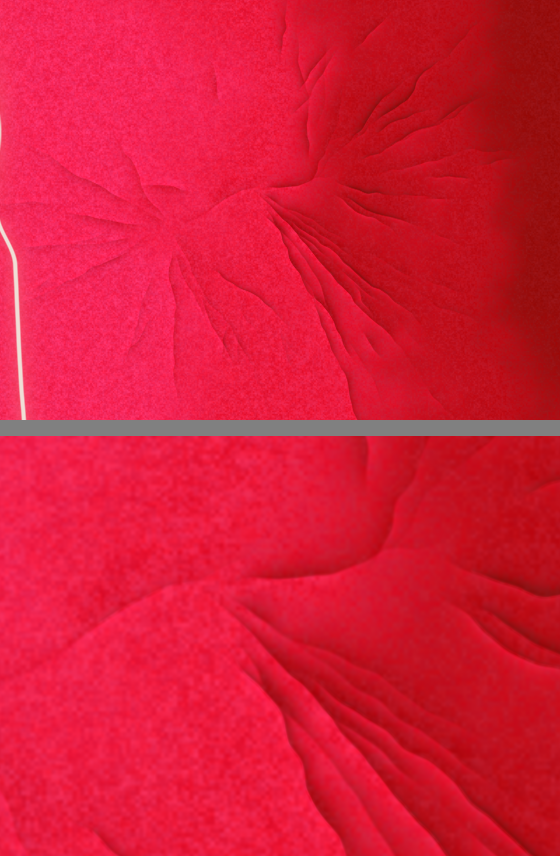
Top: the whole. Bottom: its middle third, enlarged.
This texture is drawn by a Shadertoy shader. Its source:

```glsl
// Creased red cotton cloth, lit from the left, with a pale hem along the left edge.

// Cloth colours from the lit side to the shaded side
const vec3 PINK    = vec3(0.965, 0.150, 0.350);
const vec3 RED     = vec3(0.925, 0.108, 0.250);
const vec3 CRIMSON = vec3(0.745, 0.058, 0.110);
const vec3 MAROON  = vec3(0.592, 0.055, 0.058);
const vec3 BLUSH   = vec3(0.960, 0.330, 0.430);
const vec3 HEM     = vec3(0.940, 0.870, 0.840);

const float SHADE_SLOPE  = 0.95;   // darkening from left to right
const float SHADE_START  = -0.25;
const float SHADE_TILT   = 0.16;   // extra shade towards the top
const float MOTTLE       = 0.50;   // broad uneven light
const float CREASE_DEPTH = 0.34;
const float GRAIN_CELLS  = 300.0;  // grains per canvas height
const vec3  GRAIN_VALUE  = vec3(0.065, 0.050, 0.060);
const vec3  GRAIN_TINT   = vec3(0.010, 0.070, 0.110);
const float HEM_WIDTH    = 0.0055;

// Knots where the cloth is pinched, and the fan of creases leaving each one
const int FANS = 4;
const int SHORT_FOLDS = 30;
const vec2 KNOT_A = vec2(0.403, 0.453);
const vec2 KNOT_B = vec2(0.600, 0.549);
const vec2 KNOT_C = vec2(0.741, 0.566);
const vec2 KNOT[FANS] = vec2[](KNOT_A, KNOT_A, KNOT_B, KNOT_C);
// first angle, angular span, crease count, reach
const vec4 FAN[FANS] = vec4[](
    vec4(2.05, 2.85, 8.0, 0.52), vec4(-1.30, 0.75, 6.0, 0.68),
    vec4(-1.15, 0.75, 8.0, 0.90), vec4(-0.70, 2.50, 10.0, 0.50));

float hash(vec2 p) {
    vec3 q = fract(p.xyx * 0.1031);
    q += dot(q, q.yzx + 33.33);
    return fract((q.x + q.y) * q.z);
}

float noise(vec2 p) {
    vec2 i = floor(p), f = fract(p);
    f = f * f * (3.0 - 2.0 * f);
    return mix(mix(hash(i), hash(i + vec2(1, 0)), f.x),
               mix(hash(i + vec2(0, 1)), hash(i + vec2(1, 1)), f.x), f.y);
}

float fbm(vec2 p) {
    float sum = 0.0, amp = 0.5;
    for (int i = 0; i < 4; i++) {
        sum += amp * noise(p);
        p = mat2(1.6, 1.2, -1.2, 1.6) * p + 7.3;
        amp *= 0.5;
    }
    return sum;
}

// Fold with a sharp lip: shadow falling off on one side, light on the other
float crease(vec2 p, vec2 start, vec2 dir, float reach, float seed) {
    vec2 q = p - start;
    float along = dot(q, dir);
    float across = dot(q, vec2(-dir.y, dir.x));
    across += (hash(vec2(seed, 4.0)) - 0.5) * 0.3 * along * along;
    across += 0.022 * (noise(vec2(along * 12.0, seed)) - 0.5);
    across += 0.006 * (noise(vec2(along * 45.0, seed)) - 0.5);
    float soft = 0.005 + 0.007 * hash(vec2(seed, 9.0));
    float dist = abs(across);
    float shadow = 0.8 * exp(-dist / soft) + 0.25 * exp(-dist / 0.03);
    float light = 0.45 * exp(-dist / 0.007) + 0.12 * exp(-dist / 0.03);
    float fold = mix(-light, shadow, smoothstep(-0.0025, 0.0025, across));
    float ends = smoothstep(0.0, 0.06, along) * (1.0 - smoothstep(0.45 * reach, reach, along));
    float broken = smoothstep(0.15, 0.75, noise(vec2(along * 13.0 + 5.0, seed * 3.0)));
    return fold * ends * (0.15 + broken);
}

float creases(vec2 p) {
    float sum = 0.0;
    for (int f = 0; f < FANS; f++) {
        for (int i = 0; i < int(FAN[f].z); i++) {
            float seed = float(f * 17 + i) + 1.0;
            float turn = (float(i) + 0.8 * hash(vec2(seed, 1.0))) / FAN[f].z;
            float angle = FAN[f].x + FAN[f].y * turn;
            vec2 dir = vec2(cos(angle), sin(angle));
            float reach = FAN[f].w * (0.45 + 0.55 * hash(vec2(seed, 2.0)));
            vec2 start = KNOT[f] + dir * (0.16 * hash(vec2(seed, 3.0)) - 0.03);
            sum += crease(p, start, dir, reach, seed) * (0.3 + 0.6 * hash(vec2(seed, 6.0)));
        }
    }
    // Short folds scattered around, pointing away from the middle knot
    for (int i = 0; i < SHORT_FOLDS; i++) {
        float seed = float(i) + 120.0;
        float angle = 6.2832 * hash(vec2(seed, 11.0));
        vec2 start = KNOT_B + vec2(0.6, 0.42) * vec2(cos(angle), sin(angle))
                   * (0.2 + 0.7 * hash(vec2(seed, 12.0)));
        vec2 dir = normalize(start - KNOT_B + 0.12 * (hash(vec2(seed, 13.0)) - 0.5));
        sum += 0.55 * crease(p, start, dir, 0.10 + 0.16 * hash(vec2(seed, 14.0)), seed);
    }
    // Folds joining the knots
    sum += 0.8 * crease(p, KNOT_A, normalize(KNOT_B - KNOT_A), 0.30, 81.0);
    return sum + 0.7 * crease(p, KNOT_B, normalize(KNOT_C - KNOT_B), 0.22, 87.0);
}

// Pairs of soft levels keep the four cloth tones distinct
vec3 clothColor(float shade) {
    vec3 c = mix(PINK, RED, smoothstep(0.05, 0.35, shade));
    c = mix(c, CRIMSON, smoothstep(0.42, 0.72, shade));
    return mix(c, MAROON, smoothstep(0.74, 0.98, shade));
}

void mainImage(out vec4 fragColor, in vec2 fragCoord) {
    vec2 p = fragCoord / iResolution.y;

    // Broad light, mottling and folds
    float shade = SHADE_SLOPE * p.x + SHADE_START + SHADE_TILT * (p.y - 0.5);
    shade += MOTTLE * (fbm(p * 3.6 + 2.0) - 0.47);
    float folds = CREASE_DEPTH * creases(p);
    shade += 0.9 * folds;

    // Woven grain: fine threads over coarser speckle
    float grain = noise(p * GRAIN_CELLS) + 0.6 * noise(p * GRAIN_CELLS * 0.4 + 37.0) - 0.8;
    float tint = noise(p * GRAIN_CELLS * 0.8 + 91.0) + 0.5 * noise(p * GRAIN_CELLS * 0.3 + 53.0) - 0.75;
    vec3 color = clothColor(shade + 0.06 * (grain + tint));
    color *= 1.0 - 0.30 * clamp(folds, -0.25, 0.6);
    float lit = 1.0 - 0.55 * smoothstep(0.3, 1.0, shade);
    color += (GRAIN_VALUE * grain + GRAIN_TINT * tint) * lit;

    // Pale hem with its blush, and a sliver of it higher up
    float hemX = 0.056 - 0.056 * p.y - 0.036 * smoothstep(0.37, 0.49, p.y);
    hemX += 0.004 * (noise(vec2(p.y * 12.0, 3.0)) - 0.5);
    float gap = abs(p.x - hemX);
    float sliver = length((p - vec2(-0.004, 0.685)) * vec2(1.0, 0.17));
    float below = 1.0 - smoothstep(0.47, 0.50, p.y);
    float glow = max(exp(-gap / 0.022) * below, exp(-sliver / 0.022));
    color = mix(color, BLUSH, 0.8 * glow);
    float hem = (1.0 - smoothstep(HEM_WIDTH - 0.003, HEM_WIDTH + 0.002, gap)) * below;
    hem = max(hem, 1.0 - smoothstep(0.004, 0.010, sliver));
    color = mix(color, HEM, hem);

    fragColor = vec4(clamp(color, 0.0, 1.0), 1.0);
}
```
